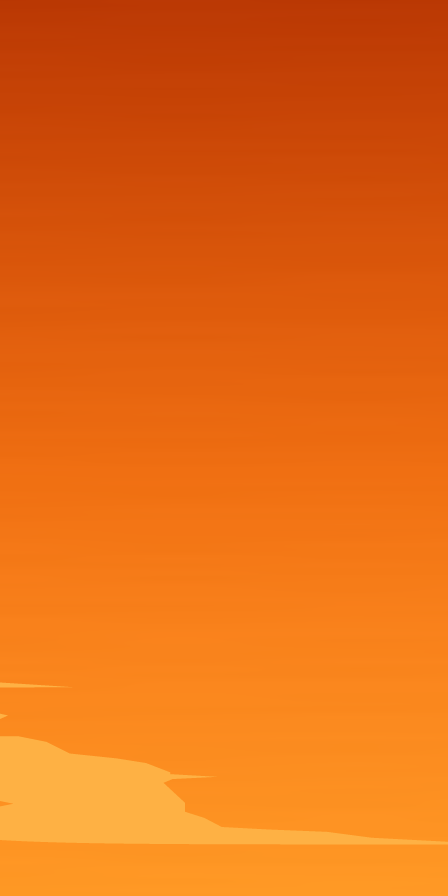
Reproduce this background procedurally as a WebGL 1 fragment shader.

```glsl
precision highp float;

uniform vec2 u_resolution;

// Sky colours from the zenith down to the horizon
const vec3 SKY_ZENITH = vec3(0.73, 0.22, 0.015);
const vec3 SKY_HIGH = vec3(0.79, 0.275, 0.025);
const vec3 SKY_UPPER = vec3(0.865, 0.35, 0.045);
const vec3 SKY_MIDDLE = vec3(0.94, 0.435, 0.07);
const vec3 SKY_LOWER = vec3(0.975, 0.505, 0.105);
const vec3 SKY_HORIZON = vec3(1.0, 0.60, 0.145);
const vec3 CLOUD_COLOR = vec3(0.995, 0.695, 0.265);

const float CLOUD_TOP = 0.8216;
const float CLOUD_BASE = 0.9425;
const float BASE_LIFT = 0.005;
const float GRAIN_STRENGTH = 0.008;
const vec2 GRAIN_SCALE = vec2(2.5, 130.0);
const int EDGE_SAMPLES = 4;

float hash(vec2 p) {
  return fract(sin(dot(p, vec2(127.1, 311.7))) * 43758.5);
}

float noise(vec2 p) {
  vec2 cell = floor(p);
  vec2 f = fract(p);
  f = f * f * (3.0 - 2.0 * f);
  float low = mix(hash(cell), hash(cell + vec2(1.0, 0.0)), f.x);
  float high = mix(hash(cell + vec2(0.0, 1.0)), hash(cell + 1.0), f.x);
  return mix(low, high, f.y);
}

float ramp(float a, float b, float v) {
  return clamp((v - a) / (b - a), 0.0, 1.0);
}

vec3 skyColor(float depth) {
  vec3 color = mix(SKY_ZENITH, SKY_HIGH, ramp(0.0, 0.14, depth));
  color = mix(color, SKY_UPPER, ramp(0.14, 0.32, depth));
  color = mix(color, SKY_MIDDLE, ramp(0.32, 0.53, depth));
  color = mix(color, SKY_LOWER, ramp(0.53, 0.70, depth));
  return mix(color, SKY_HORIZON, ramp(0.70, 1.0, depth));
}

// Right-hand outline of the cloud at a given depth
float cloudReach(float d) {
  // Rounded crown and sloping shoulder
  float reach = mix(0.04, 0.104, ramp(CLOUD_TOP, 0.828, d));
  reach = mix(reach, 0.156, ramp(0.828, 0.841, d));
  reach = mix(reach, 0.26, ramp(0.841, 0.8464, d));
  reach = mix(reach, 0.326, ramp(0.8464, 0.8516, d));
  reach = mix(reach, 0.38, ramp(0.8516, 0.862, d));
  // Pointed spur and the hollow beneath it
  reach = mix(reach, 0.485, ramp(0.864, 0.867, d));
  reach = mix(reach, 0.385, ramp(0.867, 0.8695, d));
  reach = mix(reach, 0.365, ramp(0.8695, 0.8737, d));
  reach = mix(reach, 0.413, ramp(0.8737, 0.896, d));
  // Long tapering foot
  reach = mix(reach, 0.456, ramp(0.906, 0.9128, d));
  reach = mix(reach, 0.495, ramp(0.9128, 0.923, d));
  reach = mix(reach, 0.60, ramp(0.923, 0.9258, d));
  reach = mix(reach, 0.73, ramp(0.9258, 0.9284, d));
  reach = mix(reach, 0.83, ramp(0.9284, 0.935, d));
  return mix(reach, 1.02, ramp(0.935, 0.940, d));
}

// Thin wedge entering from the left side
float wedge(vec2 p, float depth, float tilt, float span, float halfWidth) {
  float along = p.x / span;
  float thickness = halfWidth * (1.0 - along);
  return step(abs(p.y - depth - tilt * along), thickness);
}

float cloudMask(vec2 p) {
  float base = CLOUD_BASE - BASE_LIFT * exp(-6.0 * p.x);
  float body = step(CLOUD_TOP, p.y) * step(p.y, base);
  body *= step(p.x, cloudReach(p.y));
  body *= 1.0 - wedge(p, 0.897, 0.0, 0.03, 0.003);
  float wisps = wedge(p, 0.7645, 0.0025, 0.165, 0.0028);
  wisps = max(wisps, wedge(p, 0.7995, -0.001, 0.018, 0.003));
  return max(body, wisps);
}

// Average of a sub-pixel grid for smooth edges
float cloudCoverage(vec2 pixel) {
  float sum = 0.0;
  float count = float(EDGE_SAMPLES);
  for (int j = 0; j < EDGE_SAMPLES; j++) {
    for (int i = 0; i < EDGE_SAMPLES; i++) {
      vec2 offset = (vec2(float(i), float(j)) + 0.5) / count - 0.5;
      vec2 uv = (pixel + offset) / u_resolution;
      sum += cloudMask(vec2(uv.x, 1.0 - uv.y));
    }
  }
  return sum / (count * count);
}

void main() {
  vec2 uv = gl_FragCoord.xy / u_resolution;
  vec3 color = skyColor(1.0 - uv.y);

  // Faint horizontal brush grain
  color += GRAIN_STRENGTH * (noise(uv * GRAIN_SCALE) - 0.5);

  color = mix(color, CLOUD_COLOR, cloudCoverage(gl_FragCoord.xy));
  gl_FragColor = vec4(color, 1.0);
}
```
